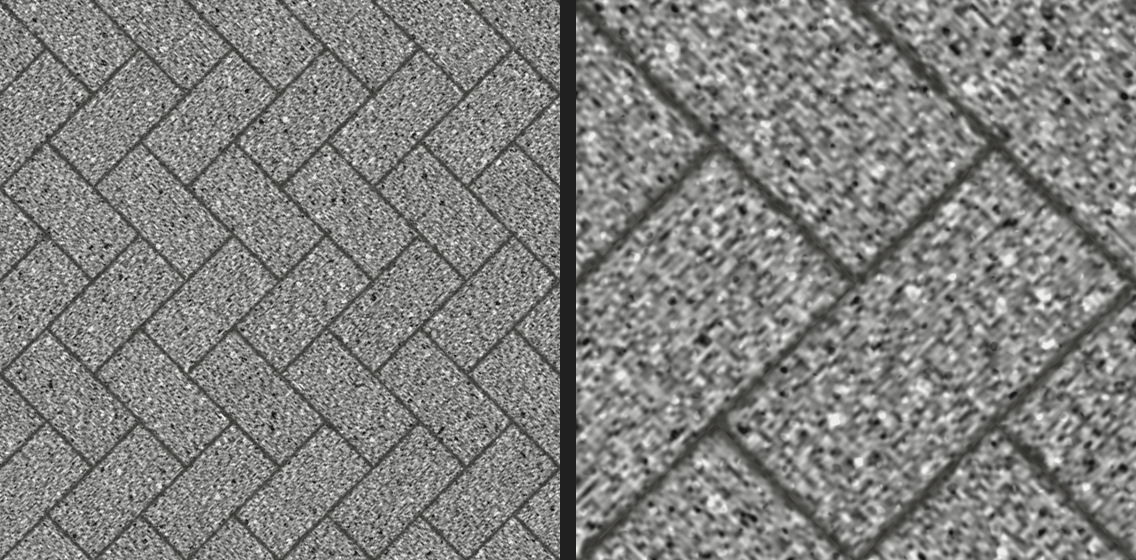
Left: the whole. Right: its middle third, enlarged.
Reproduce this texture procedurally as a WebGL 1 fragment shader.

```glsl
precision highp float;
// Grey concrete pavers in a diagonal herringbone, with fine speckled grain and dark joints.
uniform vec2 u_resolution;

vec2 hash22(vec2 p) {
  vec3 q = fract(p.xyx * vec3(0.1031, 0.1030, 0.0973));
  q += dot(q, q.yzx + 33.33);
  return fract((q.xx + q.yz) * q.zy);
}

float noise(vec2 p) {
  vec2 i = floor(p), f = fract(p);
  f = f * f * (3.0 - 2.0 * f);
  vec2 e = vec2(1.0, 0.0);
  return mix(mix(hash22(i).x, hash22(i + e).x, f.x),
             mix(hash22(i + e.yx).x, hash22(i + e.xx).x, f.x), f.y);
}

// Scattered stone chips: positive for pale ones, negative for dark pits
float chips(vec2 p, float soft) {
  vec2 cell = floor(p);
  vec2 centre = 0.28 + 0.44 * hash22(cell);
  vec2 kind = hash22(cell + 71.7);
  float radius = 0.07 + 0.13 * kind.y;
  vec2 offset = fract(p) - centre;
  offset += 0.16 * (vec2(noise(p * 4.0), noise(p * 4.0 + 19.0)) - 0.5);
  float dotMask = 1.0 - smoothstep(radius - soft, radius + soft, length(offset));
  return dotMask * (step(0.70, kind.x) - step(kind.x, 0.30));
}

void main() {
  vec2 p = gl_FragCoord.xy / u_resolution;
  float pixel = 1.0 / min(u_resolution.x, u_resolution.y);

  // Diagonal grid: 6 repeats across, 3 down
  vec2 s = p * 6.0 + vec2(0.0, 0.012);
  vec2 uv = vec2(s.x + s.y, s.y - s.x);

  // Each run of four cells holds one lying and one standing 2 x 1 paver
  vec2 cell = floor(uv);
  float k = mod(cell.x + cell.y, 4.0);
  bool standing = k > 1.5;
  float second = step(0.5, mod(k, 2.0));
  vec2 origin = cell - second * (standing ? vec2(0.0, 1.0) : vec2(1.0, 0.0));
  vec2 local = uv - origin;
  if (standing) local = local.yx;
  vec2 seed = hash22(origin + 40.0);

  // Distance to the paver edge, slightly crumbled
  vec2 toEdge = min(local, vec2(2.0, 1.0) - local);
  float d = min(toEdge.x, toEdge.y);
  d += 0.016 * (noise(uv * 9.0 + 60.0) - 0.5) + 0.022 * (noise(uv * 24.0 + 300.0) - 0.5);

  // Rough grain drawn out a little along each paver
  vec2 g = local + 20.0 * seed + 2.0;
  vec2 coarse = g * vec2(20.0, 27.0);
  float relief = noise(coarse) - noise(coarse + vec2(0.9, -0.8));
  vec2 tight = g * vec2(33.0, 41.0) + 11.0;
  float fine = noise(tight) - 0.5;
  float ridge = noise(tight) - noise(tight + vec2(0.8, 0.8));
  float tone = 0.530 + 0.02 * (seed.x - 0.5) + 0.03 * (noise(g * 8.0) - 0.5);
  tone += 0.26 * relief + 0.22 * fine + 0.21 * ridge;

  // Two sizes of chips
  float large = chips(p * 40.0 + 5.0, max(0.07, 40.0 * pixel));
  float small = chips(p * 73.0 + 90.0, max(0.09, 73.0 * pixel));
  tone += 0.25 * large + 0.24 * small;
  tone = clamp(tone, 0.08, 0.93);

  // Worn pale rim, then the sunken joint
  tone += 0.06 * smoothstep(0.05, 0.08, d) * (1.0 - smoothstep(0.08, 0.12, d)) * noise(uv * 6.0 + 30.0);
  float soft = max(0.026, 8.5 * pixel);
  float face = smoothstep(0.029 - soft, 0.029 + soft, d);
  vec3 joint = vec3(0.255, 0.253, 0.24) + 0.14 * fine;
  vec3 paver = tone * vec3(1.0, 1.0, 0.993);
  gl_FragColor = vec4(mix(joint, paver, face), 1.0);
}
```
